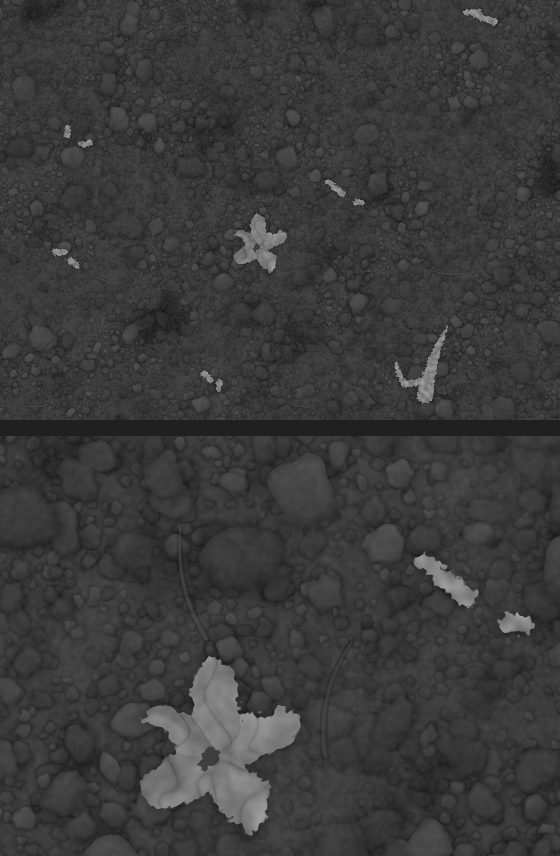
Top, the full canvas; bottom, a detail of the centre.
Give the GLSL for this texture, as a Shadertoy shader.

```glsl
// Dark grey soil: four sizes of scattered, irregular clods over gradient-noise
// earth with hollows, thin dry twigs, pale ragged flakes and one crumpled leaf.
// Everything is measured in canvas heights, with the origin at the lower left.

#define SOIL_TONE 0.252
#define CLOD_TONE 0.268
#define CLOD_SPREAD 0.075
#define CREVICE 0.30
#define HOLLOW 0.36
#define TWIG_TONE 0.33
#define FLAKE_TONE 0.52
#define LEAF_TONE 0.48
#define LEAF_CENTRE vec2(0.615, 0.418)
#define TWIGS 26
#define FLAKES 10
#define SOFTNESS 0.0010

vec2 hash2(vec2 p) {
    vec3 q = fract(p.xyx * vec3(0.1031, 0.1030, 0.0973));
    q += dot(q, q.yzx + 33.33);
    return fract((q.xx + q.yz) * q.zy);
}

float gradAt(vec2 cell, vec2 offset) {
    return dot(hash2(cell) * 2.0 - 1.0, offset);
}

// Gradient noise, about -0.7 to 0.7
float noise(vec2 p) {
    vec2 i = floor(p), f = p - i, e = vec2(1, 0);
    vec2 u = f * f * f * (f * (f * 6.0 - 15.0) + 10.0);
    float low = mix(gradAt(i, f), gradAt(i + e, f - e), u.x);
    float high = mix(gradAt(i + e.yx, f - e.yx), gradAt(i + 1.0, f - 1.0), u.x);
    return mix(low, high, u.y);
}

float fbm(vec2 p) {
    float sum = 0.0, amp = 0.6;
    for (int i = 0; i < 4; i++) {
        sum += amp * noise(p);
        p = mat2(1.6, 1.2, -1.2, 1.6) * p + 7.3;
        amp *= 0.55;
    }
    return sum;
}

float cover(float dist) {
    float w = max(SOFTNESS, 0.7 / iResolution.y);
    return 1.0 - smoothstep(-w, w, dist);
}

// Draws one size of clods, one per grid cell, over the given tone
float addClods(float tone, vec2 p, float size, float fill, float clarity) {
    vec2 g = p / size + 41.0 * size, home = floor(g), normal = vec2(0);
    float nearest = 9.0, shade = 0.5;
    for (int y = -1; y <= 1; y++)
    for (int x = -1; x <= 1; x++) {
        vec2 id = home + vec2(x, y);
        vec2 place = hash2(id + 3.7), kind = hash2(id + 91.3);
        if (kind.x > fill) continue;
        vec2 q = g - id - 0.5 - 0.7 * (place - 0.5);
        float radius = mix(0.22, 0.46, kind.y * kind.y);
        float angle = 6.283 * place.x, stretch = mix(0.8, 1.2, place.y);
        vec2 r = mat2(cos(angle), sin(angle), -sin(angle), cos(angle)) * q;
        r *= vec2(stretch, 1.0 / stretch);
        float boxy = max(abs(r.x), abs(r.y)) * 1.12;
        float d = mix(length(r), boxy, 0.2) - radius + 0.17 * noise(q * 3.5 + id * 7.1);
        if (d < nearest) {
            nearest = d;
            normal = q / radius;
            shade = hash2(id + 17.9).x;
        }
    }
    float crevice = CREVICE * exp(-max(nearest, 0.0) * 11.0);
    float face = CLOD_TONE + CLOD_SPREAD * (shade - 0.5);
    face += 0.030 * dot(normal, vec2(-0.3, 0.95));
    face -= 0.045 * smoothstep(-0.12, 0.0, nearest);
    face += 0.045 * fbm(p * 75.0);
    tone *= 1.0 - crevice * clarity;
    return mix(tone, face, cover(nearest * size) * clarity);
}

// Distance to a bent strip that tapers from width a to width b
float strip(vec2 p, vec2 a, vec2 b, float bend, vec2 widths) {
    vec2 along = b - a;
    float t = clamp(dot(p - a, along) / dot(along, along), 0.0, 1.0);
    vec2 spine = a + along * t + vec2(-along.y, along.x) * bend * t * (1.0 - t);
    return length(p - spine) - mix(widths.x, widths.y, t);
}

void mainImage(out vec4 fragColor, in vec2 fragCoord) {
    vec2 p = fragCoord / iResolution.y;
    vec2 canvas = vec2(iResolution.x / iResolution.y, 1.0);

    // Earth, clods and hollows
    float clarity = mix(0.5, 1.0, smoothstep(-0.25, 0.2, fbm(p * 5.0 + 20.0)));
    float hollow = smoothstep(0.08, 0.42, fbm(p * 6.5 + 3.0));
    float tone = SOIL_TONE + 0.06 * fbm(p * 28.0) + 0.04 * noise(p * 210.0);
    tone = addClods(tone, p, 0.014, 0.75, clarity);
    tone = addClods(tone, p, 0.025, 0.70, clarity);
    tone *= 1.0 - HOLLOW * hollow;
    tone = addClods(tone, p, 0.042, 0.58, clarity * (1.0 - 0.6 * hollow));
    tone = addClods(tone, p, 0.074, 0.33, clarity * (1.0 - 0.5 * hollow));
    tone += 0.03 * fbm(p * 7.0) + 0.028 * noise(p * 150.0) + 0.02 * noise(p * 230.0);

    // Twigs
    for (int i = 0; i < TWIGS; i++) {
        vec2 seed = vec2(i, 5.0), h = hash2(seed + 60.0);
        vec2 a = hash2(seed) * canvas;
        float angle = 1.9 + 2.4 * (h.x - 0.5);
        vec2 b = a + vec2(cos(angle), sin(angle)) * mix(0.03, 0.11, h.y);
        float d = strip(p, a, b, 1.4 * (h.y - 0.5), vec2(0.0019, 0.0008));
        tone *= 1.0 - 0.2 * cover(d - 0.0015);
        tone = mix(tone, TWIG_TONE, cover(d) * (0.3 + 0.5 * h.x));
    }

    // Pale flakes in pairs, and a forked one at the lower right
    float ragged = 0.005 * noise(p * 130.0) + 0.005 * noise(p * 240.0);
    float flake = strip(p, vec2(1.012, 0.06), vec2(1.064, 0.22), 0.15, vec2(0.020, 0.003));
    flake = min(flake, strip(p, vec2(1.0, 0.093), vec2(0.962, 0.087), 0.3, vec2(0.008, 0.007)));
    flake = min(flake, strip(p, vec2(0.965, 0.085), vec2(0.943, 0.134), 0.2, vec2(0.008, 0.004)));
    for (int i = 0; i < FLAKES; i++) {
        float pair = float(i / 2);
        vec2 h = hash2(vec2(i, 31.0));
        vec2 a = fract(vec2(0.1, 0.4) + pair * vec2(0.7549, 0.5698)) * canvas;
        a += float(i % 2) * vec2(0.036, -0.022);
        float angle = 6.283 * h.x;
        vec2 b = a + vec2(cos(angle), sin(angle)) * mix(0.012, 0.055, h.y);
        flake = min(flake, strip(p, a, b, 0.6 * (h.x - 0.5), vec2(0.0085, 0.006)));
    }
    tone *= 1.0 - 0.2 * exp(-max(flake, 0.0) * 250.0);
    tone = mix(tone, FLAKE_TONE + 0.22 * noise(p * 85.0), cover(flake + ragged));

    // Crumpled leaf: uneven overlapping lobes, each with its own tilt and fold
    vec2 q = p - LEAF_CENTRE + 0.022 * vec2(noise(p * 27.0), noise(p * 27.0 + 50.0));
    float leaf = 9.0, leafTone = LEAF_TONE;
    for (int i = 0; i < 5; i++) {
        vec2 h = hash2(vec2(i, 77.0));
        float angle = 1.5 + 1.257 * float(i) + 0.4 * (h.x - 0.5);
        vec2 axis = vec2(cos(angle), sin(angle));
        float d = strip(q, axis * 0.012, axis * mix(0.046, 0.06, h.y), 0.0, vec2(0.022, 0.014));
        if (d < leaf) {
            leaf = d;
            float side = dot(q, vec2(-axis.y, axis.x));
            leafTone = LEAF_TONE + 0.09 * (h.y - 0.5) + 0.05 * smoothstep(-0.004, 0.004, side);
        }
    }
    leafTone += 0.14 * noise(q * 45.0) - 0.1 * exp(-abs(noise(q * 30.0 + 9.0)) * 25.0);
    leafTone += 0.06 * noise(p * 130.0);
    float hole = cover(length((q + vec2(0.006, 0.004)) * vec2(1.3, 0.7)) - 0.008 + ragged);
    tone *= 1.0 - 0.25 * exp(-max(leaf, 0.0) * 160.0);
    tone = mix(tone, mix(leafTone, 0.2, 0.85 * hole), cover(leaf + ragged));

    fragColor = vec4(vec3(tone), 1.0);
}
```
